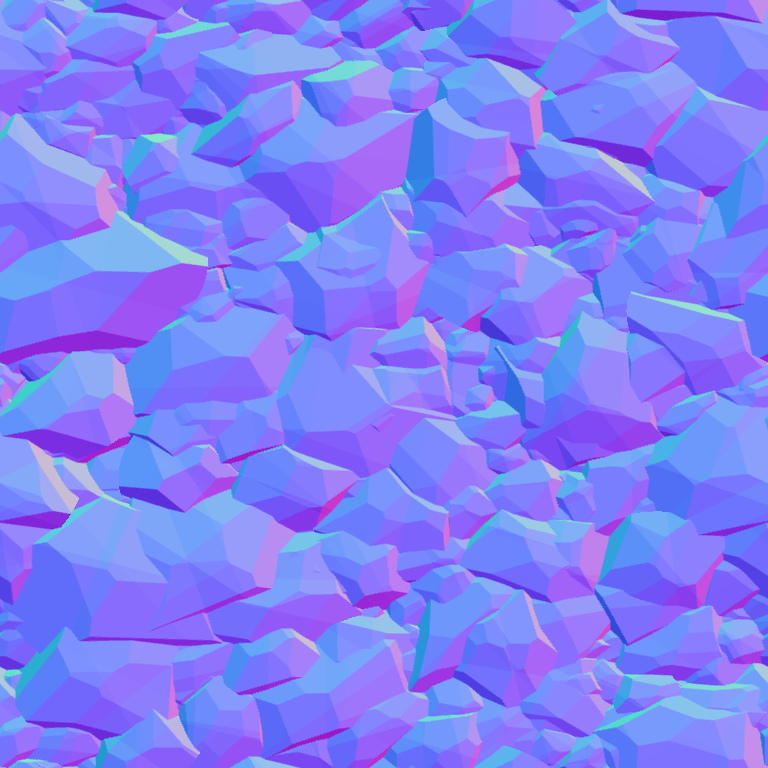
Reproduce this texture map procedurally as a three.js fragment shader.

```glsl
// Tangent-space normal map of a tiling wall of faceted, broken rock.
// Three wrapping cellular layers scatter convex rocks built from tilted planes;
// the highest rock wins, and the slope of its lowest plane gives the colour.

varying vec2 vUv;

const float BIG_CELLS = 6.0;      // whole repeats across the tile
const float MID_CELLS = 10.0;
const float SMALL_CELLS = 16.0;
const int FACETS = 12;            // planes per rock
const float STEEP = 0.85;         // slope gained towards the rim
const float FLAT = 0.05;          // least slope of the top facets
const float ROUGH = 0.20;         // random extra slope per facet
const float CHIP = 0.04;          // random shift of each facet
const float CREASE = 0.14;        // strength of the splits across a rock
const float TURN = -0.15;         // mean rock direction, radians
const float TURN_SPREAD = 1.8;
const float EDGE = 0.002;         // width of edge smoothing
const vec2 ROCK_AXES = vec2(0.66, 0.44);  // half axes, in cells
const vec2 TILT = vec2(0.17, 0.27);
const vec2 LEAN = vec2(0.74, -0.15);      // sideways scale and skew of slopes

// Four nearby samples are carried together, one per vector component.
struct Surface {
  vec4 height;
  vec4 slopeX;
  vec4 slopeY;
};

vec3 hash3(vec2 cell, float salt) {
  vec3 p = fract(vec3(cell + 1.7, salt + 2.3) * vec3(0.1031, 0.1030, 0.0973));
  p += dot(p, p.yxz + 33.33);
  return fract((p.xxy + p.yxx) * p.zyx);
}

vec2 direction(float angle) {
  return vec2(cos(angle), sin(angle));
}

// A convex rock: the lower envelope of planes tangent to a flat-topped dome.
Surface rock(vec4 x, vec4 y, vec2 id, float salt, vec2 axes, vec2 along) {
  Surface s = Surface(vec4(1000.0), vec4(0.0), vec4(0.0));
  float start = 6.2832 * hash3(id, salt + 3.0).x;
  for (int k = 0; k < FACETS; k++) {
    float n = float(k);
    vec3 r = hash3(id, salt + 5.0 + n);
    float t = 1.2 * (n + 0.2 + 0.6 * r.x) / float(FACETS);
    vec2 u = direction(start + 2.39996 * n + 1.1 * (r.y - 0.5));
    u.x = dot(u, LEAN);
    float reach = length(axes * vec2(dot(u, along), dot(u, vec2(-along.y, along.x))));
    float rim = STEEP * t * t * t;
    vec2 slope = -u * (FLAT + ROUGH * r.z + rim);
    float offset = 0.857 * rim * sqrt(t) * reach + CHIP * (r.x - 0.5);
    vec4 plane = offset + slope.x * x + slope.y * y;
    vec4 lower = step(plane, s.height);
    s.height = mix(s.height, plane, lower);
    s.slopeX = mix(s.slopeX, vec4(slope.x), lower);
    s.slopeY = mix(s.slopeY, vec4(slope.y), lower);
  }

  // Lean the whole rock, then split it along straight creases.
  vec2 tilt = TILT * (hash3(id, salt + 31.0).xy - 0.5);
  s.height += tilt.x * x + tilt.y * y;
  s.slopeX += tilt.x;
  s.slopeY += tilt.y;
  for (int k = 0; k < 3; k++) {
    vec3 r = hash3(id, salt + 37.0 + float(k));
    vec2 across = direction(6.2832 * r.x);
    float bend = CREASE * (r.y - 0.6);
    vec4 side = across.x * x + across.y * y + 0.5 * (r.z - 0.5);
    s.height += bend * abs(side);
    s.slopeX += bend * across.x * sign(side);
    s.slopeY += bend * across.y * sign(side);
  }
  return s;
}

// Merge one layer of rocks into the surface; lift is in canvas units.
void addRocks(inout Surface top, vec4 px, vec4 py, float cells,
              float lift, float liftRange, float salt) {
  vec2 home = floor(vUv * cells);
  for (int j = -1; j <= 1; j++) {
    for (int i = -1; i <= 1; i++) {
      vec2 cell = home + vec2(float(i), float(j));
      vec2 id = mod(cell, cells);
      vec3 place = hash3(id, salt);
      vec3 form = hash3(id, salt + 1.0);
      vec2 center = cell + 0.1 + 0.8 * place.xy;
      vec2 along = direction(TURN + TURN_SPREAD * (form.x - 0.5));
      vec2 axes = ROCK_AXES * (0.72 + 0.45 * form.yz);
      vec2 d = vUv * cells - center;
      vec2 q = vec2(dot(d, along), dot(d, vec2(-along.y, along.x))) / axes;
      if (dot(q, q) > 3.4) continue;
      Surface s = rock(px * cells - center.x, py * cells - center.y,
                       id, salt, axes, along);
      s.height = s.height / cells + lift + liftRange * (place.z - 0.5);
      vec4 higher = step(top.height, s.height);
      top.height = mix(top.height, s.height, higher);
      top.slopeX = mix(top.slopeX, s.slopeX, higher);
      top.slopeY = mix(top.slopeY, s.slopeY, higher);
    }
  }
}

void main() {
  vec4 px = vUv.x + EDGE * vec4(-0.125, 0.375, 0.125, -0.375);
  vec4 py = vUv.y + EDGE * vec4(-0.375, -0.125, 0.375, 0.125);
  Surface top = Surface(vec4(-10.0), vec4(0.0), vec4(0.0));
  addRocks(top, px, py, BIG_CELLS, 0.0, 0.036, 11.0);
  addRocks(top, px, py, MID_CELLS, -0.005, 0.026, 83.0);
  addRocks(top, px, py, SMALL_CELLS, -0.016, 0.02, 157.0);

  // Average the four normals and encode them as colour.
  vec4 scale = inversesqrt(top.slopeX * top.slopeX + top.slopeY * top.slopeY + 1.0);
  vec3 normal = 0.25 * vec3(-dot(top.slopeX, scale), -dot(top.slopeY, scale),
                            dot(scale, vec4(1.0)));
  gl_FragColor = vec4(0.5 + 0.5 * normal, 1.0);
}
```
